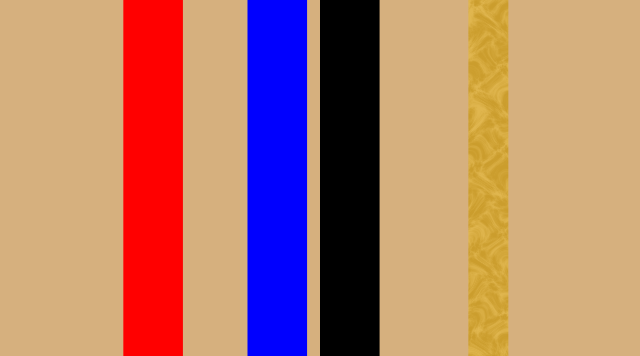
Write a WebGL 1 fragment shader that draws this background.

```glsl
precision highp float;
// Tan backdrop with red, blue and black vertical bars and a mottled gold strip.

uniform vec2 u_resolution;

// Colours
const vec3 TAN = vec3(0.840, 0.690, 0.494);
const vec3 RED = vec3(1.0, 0.0, 0.0);
const vec3 BLUE = vec3(0.0, 0.0, 1.0);
const vec3 BLACK = vec3(0.0);
const vec3 GOLD_DARK = vec3(0.795, 0.615, 0.175);
const vec3 GOLD_LIGHT = vec3(0.880, 0.715, 0.310);

// Left edges and widths, as fractions of the canvas width
const float BAR_WIDTH = 0.0931;
const float RED_LEFT = 0.1927;
const float BLUE_LEFT = 0.3867;
const float BLACK_LEFT = 0.5;
const float GOLD_LEFT = 0.7318;
const float GOLD_WIDTH = 0.0625;

// Gold grain: cells per canvas height, and distortion in cells
const float GRAIN_SCALE = 24.0;
const float GRAIN_WARP = 0.45;
const int GRAIN_OCTAVES = 4;

vec2 hash2(vec2 p) {
  vec3 q = fract(p.xyx * vec3(0.1031, 0.1030, 0.0973));
  q += dot(q, q.yzx + 33.33);
  return fract((q.xx + q.yz) * q.zy);
}

// Distance to the nearest scattered cell point
float cellular(vec2 p) {
  vec2 cell = floor(p);
  vec2 local = fract(p);
  float nearest = 2.0;
  for (int y = -1; y <= 1; y++) {
    for (int x = -1; x <= 1; x++) {
      vec2 offset = vec2(float(x), float(y));
      vec2 delta = offset + hash2(cell + offset) - local;
      nearest = min(nearest, dot(delta, delta));
    }
  }
  return sqrt(nearest);
}

// Layered cellular noise, bent by sines for ragged flakes
float grain(vec2 p) {
  p += GRAIN_WARP * sin(p.yx * 2.3 + 1.7 * sin(p * 1.1));
  float sum = 0.0;
  float weight = 0.5;
  for (int i = 0; i < GRAIN_OCTAVES; i++) {
    sum += weight * cellular(p);
    p = mat2(1.6, 1.2, -1.2, 1.6) * p + 17.3;
    weight *= 0.55;
  }
  return smoothstep(0.2, 0.75, sum);
}

// Antialiased coverage of a vertical bar
float bar(float x, float left, float width) {
  float inside = 0.5 * width - abs(x - left - 0.5 * width);
  return clamp(inside * u_resolution.x + 0.5, 0.0, 1.0);
}

void main() {
  float x = gl_FragCoord.x / u_resolution.x;
  vec2 grainPos = gl_FragCoord.xy / u_resolution.y * GRAIN_SCALE;
  vec3 gold = mix(GOLD_DARK, GOLD_LIGHT, grain(grainPos));

  vec3 color = TAN;
  color = mix(color, RED, bar(x, RED_LEFT, BAR_WIDTH));
  color = mix(color, BLUE, bar(x, BLUE_LEFT, BAR_WIDTH));
  color = mix(color, BLACK, bar(x, BLACK_LEFT, BAR_WIDTH));
  color = mix(color, gold, bar(x, GOLD_LEFT, GOLD_WIDTH));
  gl_FragColor = vec4(color, 1.0);
}
```
